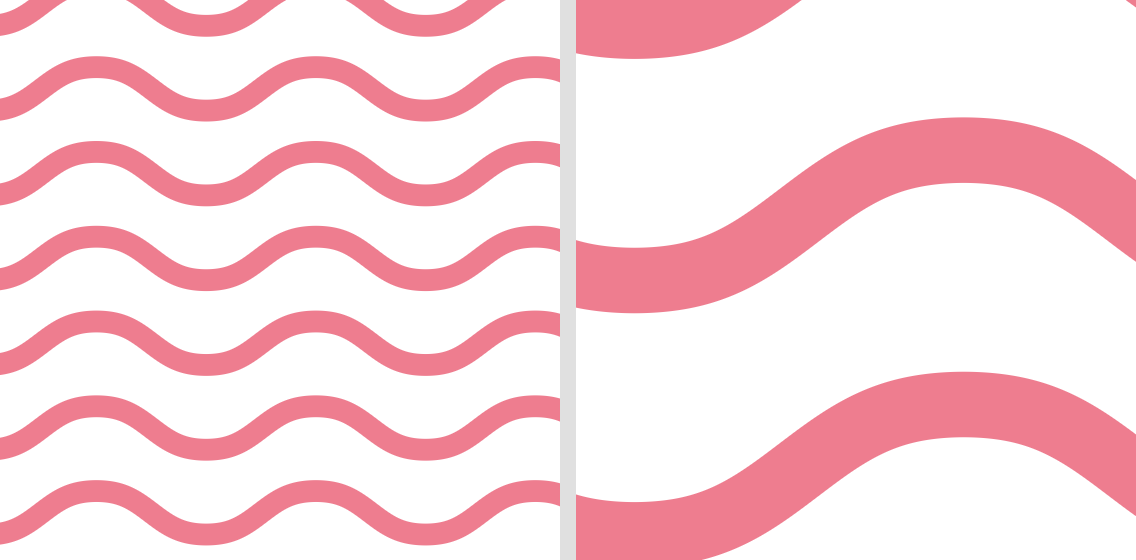
Left, the full canvas; right, a detail of the centre.
Give the GLSL for this pattern, as a Shadertoy shader.

```glsl
// Evenly stacked pink wavy stripes of constant width on white.
#define WAVELENGTH 0.3919
#define CREST_X 0.1722
#define ROW_SPACING 0.1514
#define BASE_Y 0.0843
#define AMPLITUDE 0.0388
#define THIRD_HARMONIC 0.055
#define HALF_WIDTH 0.0195
#define STRIPE_COLOR vec3(0.932, 0.490, 0.561)
#define PAPER_COLOR vec3(1.0)

const float WAVE_NUMBER = 6.28319 / WAVELENGTH;

// Height (x) and slope (y) of the stripe's centre line.
vec2 wave(float x) {
    float t = (x - CREST_X) * WAVE_NUMBER;
    float h = THIRD_HARMONIC;
    float height = (1.0 + h) * cos(t) - h * cos(3.0 * t);
    float slope = 3.0 * h * sin(3.0 * t) - (1.0 + h) * sin(t);
    return AMPLITUDE * vec2(height, WAVE_NUMBER * slope);
}

// Distance to the centre line, refining the closest point on it.
float waveDistance(vec2 p) {
    float x = p.x;
    for (int i = 0; i < 4; i++) {
        vec2 w = wave(x);
        x -= (x - p.x + (w.x - p.y) * w.y) / (1.0 + w.y * w.y);
    }
    return length(p - vec2(x, wave(x).x));
}

void mainImage(out vec4 fragColor, in vec2 fragCoord) {
    float pixel = 1.0 / iResolution.y;
    vec2 p = fragCoord * pixel;

    // Fold into the row whose centre line is nearest vertically.
    p.y -= BASE_Y;
    float row = round((p.y - wave(p.x).x) / ROW_SPACING);
    p.y -= row * ROW_SPACING;

    // Edge softened over one pixel.
    float edge = waveDistance(p) - HALF_WIDTH;
    float coverage = clamp(0.5 - edge / pixel, 0.0, 1.0);
    fragColor = vec4(mix(PAPER_COLOR, STRIPE_COLOR, coverage), 1.0);
}
```
